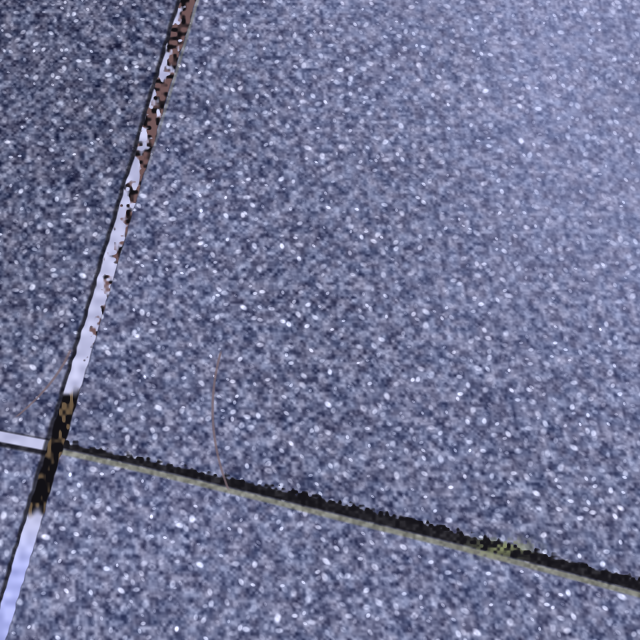
Write a WebGL 1 fragment shader that draws this texture.

```glsl
precision highp float;
// Speckled blue-grey paving slabs divided by pale, dark and mossy joints.
uniform vec2 u_resolution;

#define STONE_SCALE 58.0
#define GRAIN_SCALE 112.0
#define GRAIN_CONTRAST 0.56
#define STONE_CONTRAST 0.44
#define JOINT_HALF_WIDTH 0.0125
#define CRACK_HALF_WIDTH 0.0085
#define SLAB_TINT vec3(0.462, 0.480, 0.605)
#define PALE_SAND vec3(0.75, 0.76, 0.90)
#define DARK_SOIL vec3(0.07, 0.065, 0.085)
#define LEAF_BROWN vec3(0.44, 0.34, 0.35)
#define MOSS_EDGE vec3(0.52, 0.52, 0.46)

float hash(vec2 p) {
  return fract(sin(dot(p, vec2(127.1, 311.7))) * 43758.5453);
}

float noise(vec2 p) {
  vec2 i = floor(p), f = fract(p);
  f = f * f * (3.0 - 2.0 * f);
  return mix(mix(hash(i), hash(i + vec2(1, 0)), f.x),
             mix(hash(i + vec2(0, 1)), hash(i + vec2(1, 1)), f.x), f.y);
}

float fbm(vec2 p) {
  float sum = 0.0, amp = 0.5;
  for (int i = 0; i < 4; i++) {
    sum += amp * noise(p);
    p = p * 2.03 + 17.3;
    amp *= 0.5;
  }
  return sum;
}

// Soft-edged band of the given half width around zero.
float band(float d, float halfWidth, float soft) {
  return 1.0 - smoothstep(halfWidth - soft, halfWidth + soft, abs(d));
}

// Scattered tilted pebbles: mostly faint, a few bright.
float pebbles(vec2 p) {
  vec2 cell = floor(p);
  float light = 0.0;
  for (int y = -1; y <= 1; y++) {
    for (int x = -1; x <= 1; x++) {
      vec2 id = cell + vec2(x, y);
      float rnd = hash(id + 5.7);
      vec2 d = p - id - vec2(hash(id), hash(id + 31.4));
      float a = 3.14 * hash(id + 73.1);
      d = vec2(cos(a) * d.x + sin(a) * d.y, cos(a) * d.y - sin(a) * d.x);
      float r = length(d * vec2(1.0, 1.4));
      float size = mix(0.25, 0.58, hash(id + 11.9));
      light = max(light, (0.15 + 0.85 * rnd * rnd * rnd) * (1.0 - smoothstep(size * 0.35, size, r)));
    }
  }
  return light;
}

// Slab surface: broad lighting, mineral grain and pebbles.
vec3 slab(vec2 uv, float leftSide, float front) {
  vec2 p = uv * (1.0 + 0.25 * uv.y);
  float sheen = smoothstep(0.6, 1.4, uv.x + 0.5 * uv.y);
  float shade = 0.98 + 0.21 * sheen * smoothstep(0.0, 0.7, uv.y) + 0.12 * (fbm(uv * 6.0) - 0.47);
  shade += 0.06 * front;
  shade *= mix(1.0, 0.89, leftSide * smoothstep(0.25, 0.8, uv.y));
  float calm = 1.0 - 0.4 * sheen * smoothstep(0.2, 0.7, uv.y);
  float grain = 0.6 * noise(p * GRAIN_SCALE) + 0.4 * noise(p.yx * GRAIN_SCALE * 1.9 + 9.0) - 0.5;
  float speck = pebbles(p * STONE_SCALE) - 0.13;
  vec3 c = SLAB_TINT * shade + calm * (GRAIN_CONTRAST * grain + STONE_CONTRAST * speck);
  return c + 0.03 * (noise(p * 70.0 + 40.0) - 0.5) * vec3(1.0, 0.1, -0.6);
}

void main() {
  vec2 uv = gl_FragCoord.xy / u_resolution;
  float soft = max(0.0016, 0.8 / u_resolution.y);
  float rough = noise(uv * 85.0) - 0.5;
  float fine = noise(uv * 190.0 + 3.0);

  // Signed distances across the long joint and the cross joint.
  float across = (uv.x - 0.297 * uv.y + 0.004) * 0.958;
  float run = uv.x - 0.104;
  float crackY = 0.303 - 0.243 * run + 0.03 * run * (0.896 - run);
  float below = uv.y - crackY;
  float rightSide = smoothstep(-soft, soft, across);
  vec3 color = slab(uv, 1.0 - rightSide, step(below, 0.0));

  // Dark cross joint, with a ragged top and a mossy lower lip.
  float width = CRACK_HALF_WIDTH * mix(0.65, 1.15, smoothstep(0.0, 0.5, run));
  float lip = band(below + width + 0.005, 0.0045, 0.0025) * rightSide;
  color = mix(color, MOSS_EDGE + 0.22 * (fine - 0.5), 0.8 * lip);
  float ragged = (fine - 0.5) * 0.012 * smoothstep(-0.004, 0.008, below);
  float crack = band(below + ragged, width, 0.003) * rightSide;
  color = mix(color, DARK_SOIL + 0.12 * fine * fine, 0.96 * crack);
  vec2 tuft = (uv - vec2(0.785, 0.144)) * vec2(24, 75);
  color = mix(color, vec3(0.52, 0.55, 0.40), exp(-dot(tuft, tuft)) * smoothstep(0.3, 0.7, fine));

  // Pale cross joint on the left, with its shadow underneath.
  float stub = uv.y - 0.318 + 0.19 * uv.x;
  color = mix(color, DARK_SOIL, 0.8 * band(stub + 0.003, 0.013, 0.003) * (1.0 - rightSide));
  color = mix(color, PALE_SAND + 0.12 * rough, band(stub, 0.0085, 0.002) * (1.0 - rightSide));

  // Long joint: pale sand, soil at the crossing and leaf litter near the top.
  float halfWidth = JOINT_HALF_WIDTH + 0.003 * rough;
  color = mix(color, DARK_SOIL, 0.7 * band(across + 0.002, halfWidth + 0.002, 0.0025));
  float edgeY = uv.y + 0.02 * rough;
  float crossing = smoothstep(0.19, 0.21, edgeY) * (1.0 - smoothstep(0.375, 0.395, edgeY));
  float litter = smoothstep(0.42, 0.96, uv.y);
  float flakes = 0.6 * noise(uv * vec2(85, 62) + 21.0) + 0.4 * fine;
  float debris = smoothstep(0.42, 0.62, flakes + 0.5 * litter - 0.3 + across * 16.0);
  vec3 soil = mix(DARK_SOIL, LEAF_BROWN, smoothstep(0.15, 0.65, noise(uv * 150.0 + 60.0)));
  vec3 fill = PALE_SAND + 0.18 * rough + vec3(-0.06, -0.04, 0.06) * (1.0 - smoothstep(0.1, 0.2, uv.y));
  fill = mix(fill, soil, debris * smoothstep(0.38, 0.45, uv.y));
  vec3 rot = mix(DARK_SOIL, vec3(0.42, 0.35, 0.27), smoothstep(0.45, 0.8, noise(uv * vec2(170, 90) + 8.0)));
  fill = mix(fill, rot, crossing);
  color = mix(color, fill, band(across - 0.001, halfWidth - 0.001, soft));
  color = mix(color, MOSS_EDGE, 0.5 * band(across - 0.0155, 0.002, 0.002) * smoothstep(0.65, 0.9, uv.y));

  // Two thin, bent twigs.
  float t = (uv.y - 0.235) / 0.215;
  float twig = band(uv.x - 0.357 + 0.085 * t - 0.073 * t * t, 0.0018, 0.0015) * band(t - 0.5, 0.5, 0.02);
  float s = (uv.y - 0.349) / 0.104;
  float sprig = band(uv.x - 0.026 - 0.125 * s + 0.041 * s * s, 0.0022, 0.0018) * band(s - 0.5, 0.5, 0.03);
  color = mix(color, vec3(0.48, 0.41, 0.44), 0.8 * max(twig, sprig));

  gl_FragColor = vec4(clamp(color, 0.0, 1.0), 1.0);
}
```
